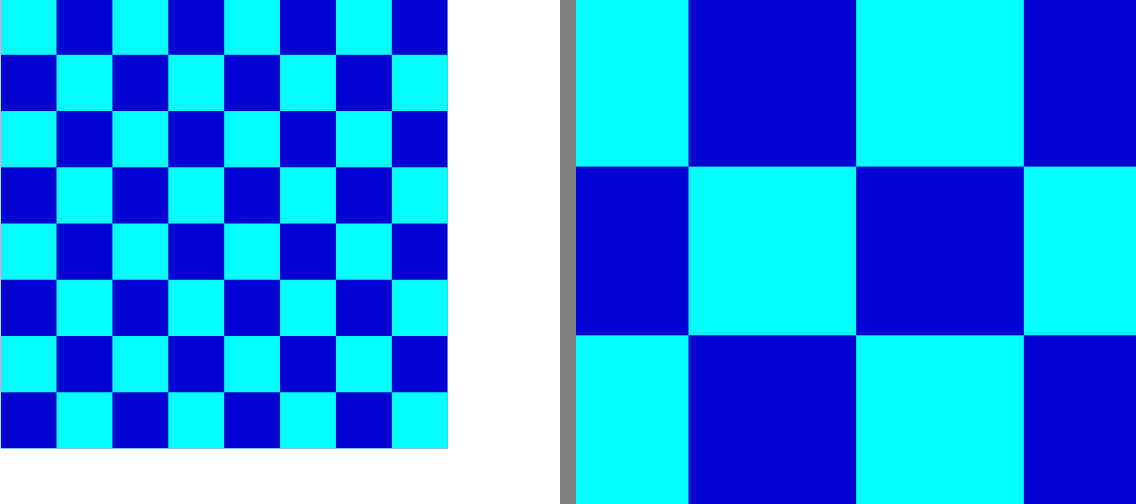
Left: the whole. Right: its middle third, enlarged.
This pattern is drawn by a Shadertoy shader. Its source:

```glsl
#define CELLS 8.0
#define CELL_SIZE vec2(0.0998, 0.1116)
#define BOARD_CORNER vec2(0.0011, 0.1101)
#define CYAN vec3(0.01, 0.99, 0.99)
#define BLUE vec3(0.0, 0.0, 0.82)
#define PAPER vec3(1.0)

// Square wave per axis: +1 in even cells, -1 in odd ones, one pixel soft
vec2 squareWave(vec2 cell, vec2 pixel) {
    vec2 edgeDistance = 0.5 - abs(mod(cell + 0.5, 2.0) - 1.0);
    return clamp(2.0 * edgeDistance / pixel, -1.0, 1.0);
}

// Coverage of the square board, one pixel soft at its border
float boardMask(vec2 cell, vec2 pixel) {
    vec2 inside = min(cell, CELLS - cell) / pixel;
    vec2 coverage = clamp(inside + 0.5, 0.0, 1.0);
    return coverage.x * coverage.y;
}

void mainImage(out vec4 fragColor, in vec2 fragCoord) {
    // Canvas fractions to board cells
    vec2 uv = fragCoord / iResolution.xy;
    vec2 cell = (uv - BOARD_CORNER) / CELL_SIZE;
    vec2 pixel = 1.0 / (iResolution.xy * CELL_SIZE);

    // Alternate the two colours where the axis waves agree or differ
    vec2 wave = squareWave(cell, pixel);
    vec3 checker = mix(CYAN, BLUE, 0.5 + 0.5 * wave.x * wave.y);

    fragColor = vec4(mix(PAPER, checker, boardMask(cell, pixel)), 1.0);
}
```
